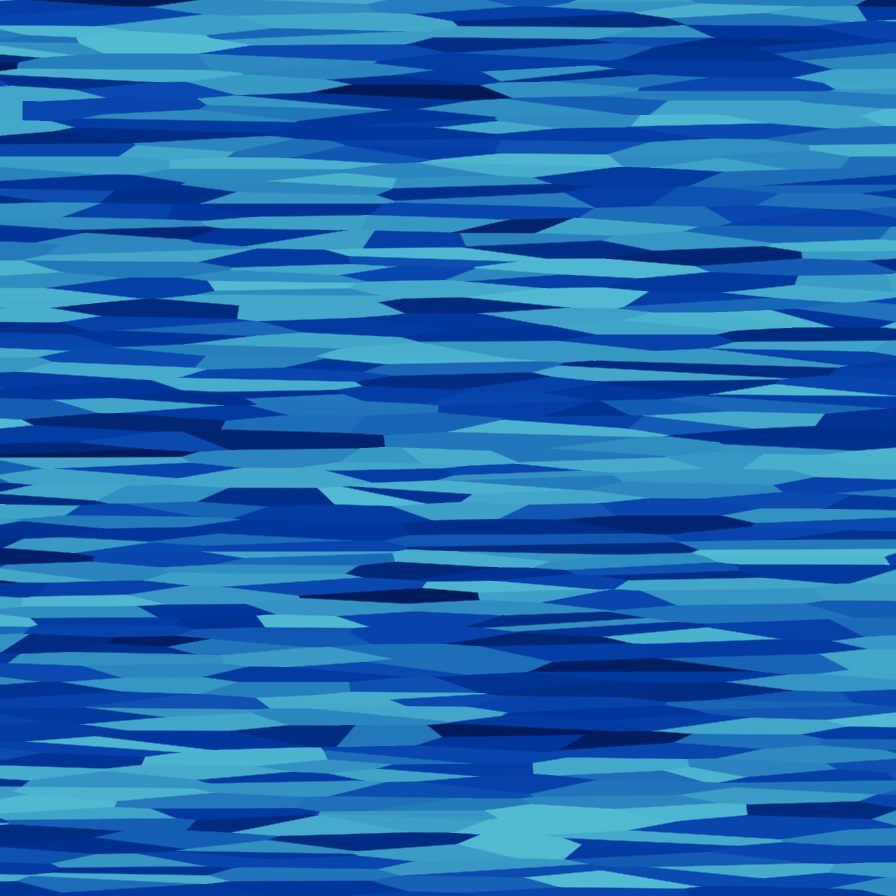
Write a three.js fragment shader that draws this texture.

```glsl
// Flat blue shards like stylised rippling water: a Voronoi diagram stretched
// sideways, each cell filled with one tone from a navy-to-aqua ramp. The tone
// mixes a per-cell hash with gradient noise, so similar shards drift together.

#define CELL_GRID   vec2(6.6, 72.0)  // cells across and up
#define JITTER      1.35             // 0 = regular sites, above 1 = very uneven
#define PATCH_FREQ  vec2(4.0, 14.0)  // frequency of light and dark patches
#define PATCH_GAIN  0.45             // strength of the patches
#define GRAIN_GAIN  0.78             // tone variation between neighbours
#define EDGE_WIDTH  0.0009           // edge softness in canvas units
#define SEED        17.0

varying vec2 vUv;

// Two random values in 0..1 for a lattice point
vec2 hash2(vec2 p) {
  vec3 q = fract((p.xyx + SEED) * vec3(0.1031, 0.1030, 0.0973));
  q += dot(q, q.yzx + 33.33);
  return fract((q.xx + q.yz) * q.zy);
}

// Gradient noise, roughly -0.7..0.7
float cornerRamp(vec2 corner, vec2 offset) {
  float angle = 6.2832 * hash2(corner + 71.0).x;
  return dot(vec2(cos(angle), sin(angle)), offset);
}

float gradientNoise(vec2 p) {
  vec2 i = floor(p);
  vec2 f = fract(p);
  vec2 u = f * f * f * (f * (f * 6.0 - 15.0) + 10.0);
  vec2 e = vec2(1.0, 0.0);
  float low = mix(cornerRamp(i, f), cornerRamp(i + e, f - e), u.x);
  float high = mix(cornerRamp(i + e.yx, f - e.yx),
                   cornerRamp(i + e.xx, f - e.xx), u.x);
  return mix(low, high, u.y);
}

// Linear step from 0 to 1 between a and b
float ramp(float a, float b, float x) {
  return clamp((x - a) / (b - a), 0.0, 1.0);
}

// Palette spaced so that an even spread of tones gives the wanted shares
vec3 waterColor(float tone) {
  vec3 abyss  = vec3(0.00, 0.10, 0.34);
  vec3 navy   = vec3(0.00, 0.16, 0.48);
  vec3 deep   = vec3(0.00, 0.21, 0.60);
  vec3 cobalt = vec3(0.03, 0.27, 0.68);
  vec3 azure  = vec3(0.09, 0.39, 0.71);
  vec3 lagoon = vec3(0.18, 0.54, 0.75);
  vec3 aqua   = vec3(0.26, 0.65, 0.79);
  vec3 foam   = vec3(0.32, 0.73, 0.82);
  vec3 color = mix(abyss, navy, ramp(0.0, 0.03, tone));
  color = mix(color, deep, ramp(0.03, 0.14, tone));
  color = mix(color, cobalt, ramp(0.14, 0.34, tone));
  color = mix(color, azure, ramp(0.38, 0.50, tone));
  color = mix(color, lagoon, ramp(0.50, 0.66, tone));
  color = mix(color, aqua, ramp(0.66, 0.86, tone));
  return mix(color, foam, ramp(0.88, 1.0, tone));
}

// Flat colour of the cell with the given lattice id and site
vec3 shardColor(vec2 id, vec2 site) {
  float grain = hash2(id + 137.0).y - 0.5;
  float drift = gradientNoise(site / CELL_GRID * PATCH_FREQ);
  float tone = 0.5 + GRAIN_GAIN * grain + PATCH_GAIN * drift;
  return waterColor(smoothstep(0.0, 1.0, tone));
}

void main() {
  vec2 p = vUv * CELL_GRID;
  vec2 base = floor(p);

  // Find the two nearest sites
  float nearDist = 100.0;
  float nextDist = 100.0;
  vec2 nearId = base, nextId = base;
  vec2 nearSite = p, nextSite = p;
  for (int y = -2; y <= 2; y++) {
    for (int x = -2; x <= 2; x++) {
      vec2 id = base + vec2(float(x), float(y));
      vec2 site = id + 0.5 + JITTER * (hash2(id) - 0.5);
      float d = dot(site - p, site - p);
      if (d < nearDist) {
        nextDist = nearDist; nextId = nearId; nextSite = nearSite;
        nearDist = d; nearId = id; nearSite = site;
      } else if (d < nextDist) {
        nextDist = d; nextId = id; nextSite = site;
      }
    }
  }

  // Distance to the shared edge, converted back to canvas units
  float slope = 2.0 * length((nextSite - nearSite) * CELL_GRID);
  float edge = (nextDist - nearDist) / max(slope, 0.0001);
  float bleed = 0.5 - 0.5 * smoothstep(0.0, EDGE_WIDTH, edge);

  vec3 color = mix(shardColor(nearId, nearSite),
                   shardColor(nextId, nextSite), bleed);
  gl_FragColor = vec4(color, 1.0);
}
```
